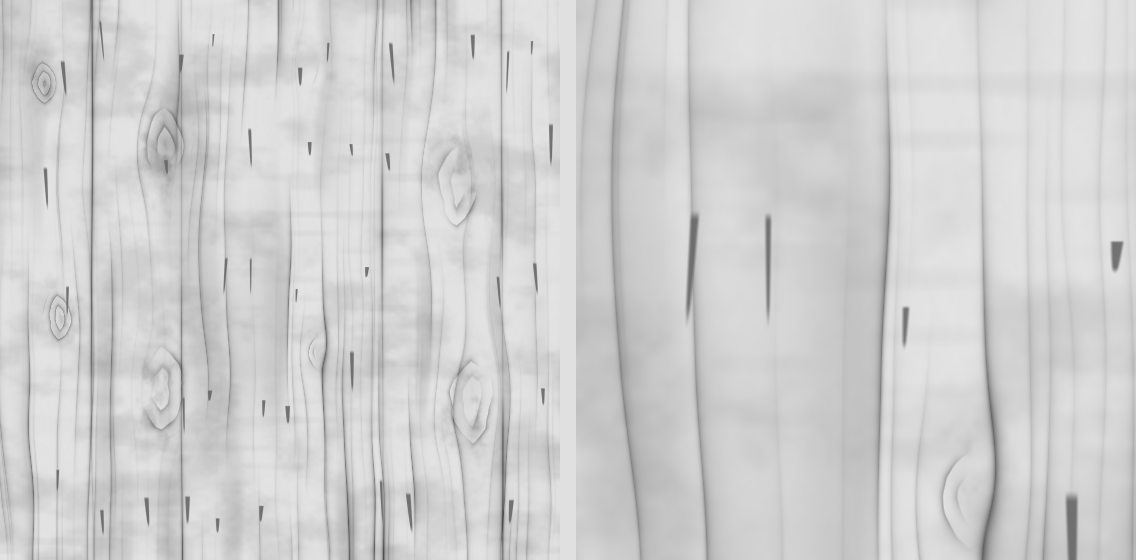
Left: the whole. Right: its middle third, enlarged.
This texture map is drawn by a Shadertoy shader. Its source:

```glsl
float hash(vec2 p) {
    vec3 q = fract(p.xyx * 0.1031);
    q += dot(q, q.yzx + 33.33);
    return fract((q.x + q.y) * q.z);
}

float noise(vec2 p) {
    vec2 i = floor(p), f = fract(p);
    f = f * f * (3.0 - 2.0 * f);
    return mix(mix(hash(i), hash(i + vec2(1, 0)), f.x),
               mix(hash(i + vec2(0, 1)), hash(i + vec2(1, 1)), f.x), f.y);
}

float fbm(vec2 p) {
    float sum = 0.0, amp = 0.53;
    for (int i = 0; i < 4; i++) {
        sum += amp * noise(p);
        p = p * 2.03 + 17.3;
        amp *= 0.5;
    }
    return sum;
}

// Wavy fibres: crisp on one side, softly shaded on the other
float grain(float u, float y, float count, float seed) {
    float dark = 0.0;
    for (int k = -1; k <= 1; k++) {
        float id = floor(u * count) + float(k) + 50.0;
        float h = hash(vec2(id, seed));
        float s = u - (id - 50.0 + h) / count;
        s += 0.007 * (noise(vec2(y * 3.0, id * 7.3 + seed)) - 0.5);
        s *= hash(vec2(id, seed + 5.0)) < 0.5 ? -1.0 : 1.0;
        float fade = smoothstep(0.35, 0.95, noise(vec2(id * 3.7 + seed, y * 3.2 + h * 20.0)));
        float soft = mix(0.06, 0.32, hash(vec2(id, seed + 9.0))) / count;
        float profile = s < 0.0 ? exp(s / 0.0012) : 0.6 * exp(-s / 0.0018) + 0.4 * exp(-s / soft);
        dark = max(dark, fade * profile);
    }
    return dark;
}

// Short tapered splits, one per grid cell at most
float splits(vec2 p) {
    vec2 grid = vec2(14, 5);
    vec2 cell = floor(p * grid);
    vec2 jitter = vec2(hash(cell + 3.1), hash(cell + 8.7));
    vec2 d = p - (cell + mix(vec2(0.15, 0.27), vec2(0.85, 0.73), jitter)) / grid;
    float halfLength = mix(0.010, 0.042, hash(cell + 21.0));
    d.x += d.y * 0.2 * (hash(cell + 33.0) - 0.4);
    float t = d.y / halfLength * 0.5 + 0.5;
    float width = mix(0.0015, 0.0042, hash(cell + 41.0)) * sqrt(clamp(t, 0.0, 1.0));
    float body = 1.0 - smoothstep(-0.0012, 0.0014, abs(d.x) - width);
    body *= smoothstep(0.0, 0.25, t) * (1.0 - smoothstep(0.93, 1.03, t));
    return body * step(hash(cell + 57.0), 0.75 * hash(vec2(cell.x, 77.0)));
}

// Gaps between the boards
float seams(vec2 p) {
    vec4 edges = vec4(0.165, 0.325, 0.683, 0.897);
    float dark = 0.0;
    for (int i = 0; i < 4; i++) {
        float lane = float(i) * 13.7;
        float s = abs(p.x - edges[i] + 0.005 * (noise(vec2(p.y * 4.0, lane)) - 0.5));
        float wear = smoothstep(0.3, 0.75, noise(vec2(lane + 5.0, p.y * 5.0)));
        dark += exp(-s / 0.0017) * (0.3 + 0.7 * wear) + 0.22 * wear * exp(-s / 0.009);
    }
    return dark;
}

void mainImage(out vec4 fragColor, in vec2 fragCoord) {
    vec2 p = fragCoord / iResolution.xy;
    float u = p.x, near = 0.0, rings = 0.0;

    // Knots push the fibres aside and carry broken rings
    for (int i = 0; i < 8; i++) {
        float n = float(i), column = mod(n, 4.0);
        vec2 shift = vec2(hash(vec2(n, 2.0)), hash(vec2(n, 6.0))) - 0.5;
        vec2 center = vec2(fract(0.27 + 0.275 * column),
                           fract(0.25 + 0.47 * floor(n / 4.0) + 0.13 * mod(column, 2.0)));
        center += shift * vec2(0.05, 0.12);
        vec2 size = mod(column, 2.0) < 0.5 ? vec2(0.046, 0.085) : vec2(0.024, 0.045);
        size *= 0.8 + 0.4 * hash(vec2(n, 11.0));
        vec2 d = p - center;
        vec2 e = (d + 0.016 * (vec2(fbm(p * 19.0 + n), fbm(p * 16.0 + 40.0 + n)) - 0.5)) / size;
        float pull = exp(-dot(d / size, d / size) / 1.8);
        u -= 0.85 * d.x * pull;
        near += pull;
        float r = mix(length(e), abs(e.x) + e.y * e.y, 0.5);
        float f = fract(r * 2.3 + 0.6 * noise(p * 26.0 + n));
        float patchy = smoothstep(0.3, 0.75, noise(p * vec2(24, 13) + n * 9.0));
        rings += smoothstep(0.0, 0.14, f) * exp(-f * 5.0) * patchy * (1.0 - smoothstep(0.95, 1.2, r));
    }

    // Fibre sway, stronger around the knots
    u += 0.022 * (noise(p * vec2(5, 3)) - 0.5);
    u += (0.007 + 0.014 * near) * (noise(p * vec2(22, 9)) - 0.5);

    // Pale weathered surface
    float shade = 0.888;
    shade -= 0.075 * smoothstep(0.42, 0.8, fbm(p * vec2(13, 17)));
    shade -= 0.085 * smoothstep(0.5, 0.95, noise(vec2(u * 26.0, p.y * 2.6 + 30.0)));
    shade -= 0.035 * smoothstep(0.5, 0.9, noise(p * vec2(11, 60))) * noise(p * 6.0 + 8.0);
    shade -= 0.14 * min(near, 1.0) * smoothstep(0.5, 0.8, fbm(p * vec2(34, 24) + 60.0));
    shade += 0.012 * (fbm(p * vec2(190, 120)) - 0.5);

    // Lines and cracks
    float density = mix(0.35, 1.0, smoothstep(0.25, 0.7, noise(p * vec2(8, 1.5) + 4.0)));
    shade -= density * (0.46 * grain(u, p.y, 22.0, 3.0) + 0.2 * grain(u, p.y, 47.0, 29.0));
    shade -= 0.42 * rings + 0.4 * seams(p);
    shade = mix(shade, 0.4, 0.9 * splits(p));
    fragColor = vec4(vec3(clamp(shade, 0.3, 0.9)), 1.0);
}
```
